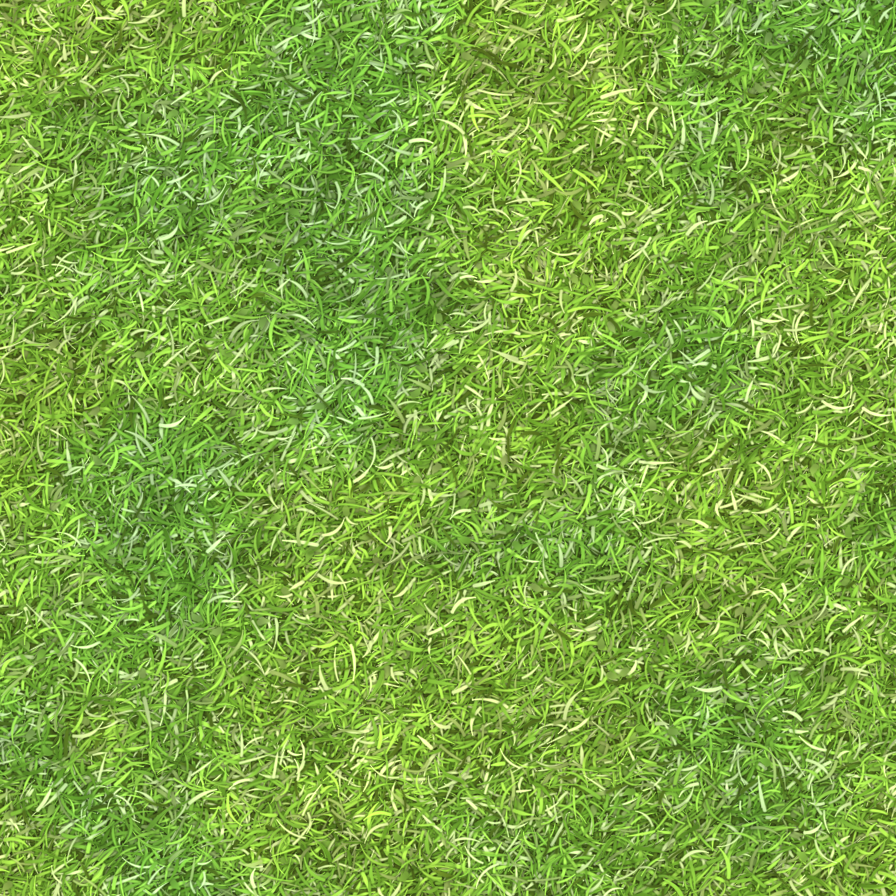
This texture is drawn by a Shadertoy shader. Its source:

```glsl
// Sunlit lawn: short, tangled grass blades with pale straw and dark gaps.

const int   LAYERS = 18;
const float CELL = 0.024;          // grid pitch, one blade per cell and layer
const float SOFT = 0.0013;         // blade edge softness
const float THIN = 0.0011;         // half widths of blades
const float WIDE = 0.0023;
const float LEAF_SHARE = 0.025;    // share of broad little leaves
const float LEAN = 0.6;            // favoured blade direction, radians
const float SHADOW = 0.17;         // darkening beside each blade
const float EXPOSURE = 1.13;
const float PI = 3.14159;

const vec3 SOIL   = vec3(0.27, 0.34, 0.10);
const vec3 DARK   = vec3(0.31, 0.41, 0.12);
const vec3 DEEP   = vec3(0.38, 0.57, 0.16);
const vec3 MID    = vec3(0.50, 0.72, 0.24);
const vec3 BRIGHT = vec3(0.64, 0.87, 0.31);
const vec3 DULL   = vec3(0.58, 0.68, 0.37);
const vec3 PALE   = vec3(0.83, 0.93, 0.62);
const vec3 WARM_TINT = vec3(1.07, 1.03, 0.98);
const vec3 COOL_TINT = vec3(0.91, 0.97, 1.02);

vec4 hash4(vec2 p) {
    vec4 q = fract(p.xyxy * vec4(0.1031, 0.1030, 0.0973, 0.1099));
    q += dot(q, q.wzxy + 33.33);
    return fract((q.xxyz + q.yzzw) * q.zywx);
}

float valueNoise(vec2 p) {
    vec2 i = floor(p), f = fract(p);
    f = f * f * (3.0 - 2.0 * f);
    float low  = mix(hash4(i).x, hash4(i + vec2(1, 0)).x, f.x);
    float high = mix(hash4(i + vec2(0, 1)).x, hash4(i + vec2(1, 1)).x, f.x);
    return mix(low, high, f.y);
}

float fbm(vec2 p) {
    float sum = 0.0, amp = 0.5;
    for (int i = 0; i < 4; i++) {
        sum += amp * valueNoise(p);
        p = p * 2.03 + 17.0;
        amp *= 0.5;
    }
    return sum / 0.9375;
}

vec3 bladeColor(float pick) {
    if (pick < 0.07) return DARK;
    if (pick < 0.23) return DEEP;
    if (pick < 0.51) return MID;
    if (pick < 0.75) return BRIGHT;
    if (pick < 0.85) return DULL;
    return PALE;
}

// Signed distance to a bent, tapered stroke lying along x.
float bladeDistance(vec2 p, float halfLength, float halfWidth, float bend) {
    float t = clamp(p.x / halfLength, -1.0, 1.0);
    vec2 spine = vec2(t, bend * (t * t - 0.4)) * halfLength;
    float taper = 1.0 - 0.65 * smoothstep(-0.2, 1.0, t);
    return length(p - spine) - halfWidth * taper;
}

// Paints one layer of scattered blades over the colour beneath.
vec3 paintLayer(vec3 col, vec2 uv, float layer) {
    vec2 p = uv + hash4(vec2(layer, 71.0)).xy * 3.0;
    vec2 home = floor(p / CELL);
    for (int y = -1; y <= 1; y++)
    for (int x = -1; x <= 1; x++) {
        vec2 cell = home + vec2(x, y);
        vec4 place = hash4(cell + layer * 37.0 + 5.0);
        vec4 look  = hash4(cell + layer * 53.0 + 211.0);

        float turn = place.z - 0.5;
        float angle = LEAN + PI * turn * (0.55 + 0.9 * abs(turn));
        vec2 dir = vec2(cos(angle), sin(angle)) * (look.w < 0.5 ? 1.0 : -1.0);
        vec2 rel = p - (cell + place.xy) * CELL;
        vec2 local = vec2(dot(rel, dir), dot(rel, vec2(-dir.y, dir.x)));

        float halfLength = CELL * mix(0.28, 0.82, place.w);
        float halfWidth = mix(THIN, WIDE, look.y * look.y);
        vec3 tone = bladeColor(look.x);
        if (look.z < LEAF_SHARE) {
            halfLength = CELL * 0.2;
            halfWidth = WIDE * 1.7;
            tone = mix(MID, DULL, look.x);
        }
        float bend = (fract(look.w * 2.0) - 0.5) * 0.7;
        float d = bladeDistance(local, halfLength, halfWidth, bend);

        float shade = smoothstep(2.2 * SOFT, -SOFT, d - 0.0008);
        col *= 1.0 - SHADOW * shade;
        float along = clamp(local.x / halfLength, -1.0, 1.0);
        tone *= mix(0.87, 1.13, look.z) * (1.0 + 0.08 * along);
        col = mix(col, tone, smoothstep(SOFT, -SOFT, d));
    }
    return col;
}

void mainImage(out vec4 fragColor, in vec2 fragCoord) {
    vec2 uv = fragCoord / iResolution.y;

    // Mottled ground seen between the blades
    vec3 col = mix(SOIL, DEEP, smoothstep(0.3, 0.75, fbm(uv * 110.0)));

    for (int i = 0; i < LAYERS; i++) col = paintLayer(col, uv, float(i));

    // Broad sunny and cool patches, plus smaller tufts
    float patchTone = smoothstep(0.25, 0.75, fbm(uv * 5.0 + 3.0));
    float tuft = fbm(uv * 24.0 + 40.0) - 0.5;
    col *= mix(COOL_TINT, WARM_TINT, patchTone) * (1.0 + 0.3 * tuft);

    fragColor = vec4(clamp(col * EXPOSURE, 0.0, 1.0), 1.0);
}
```
